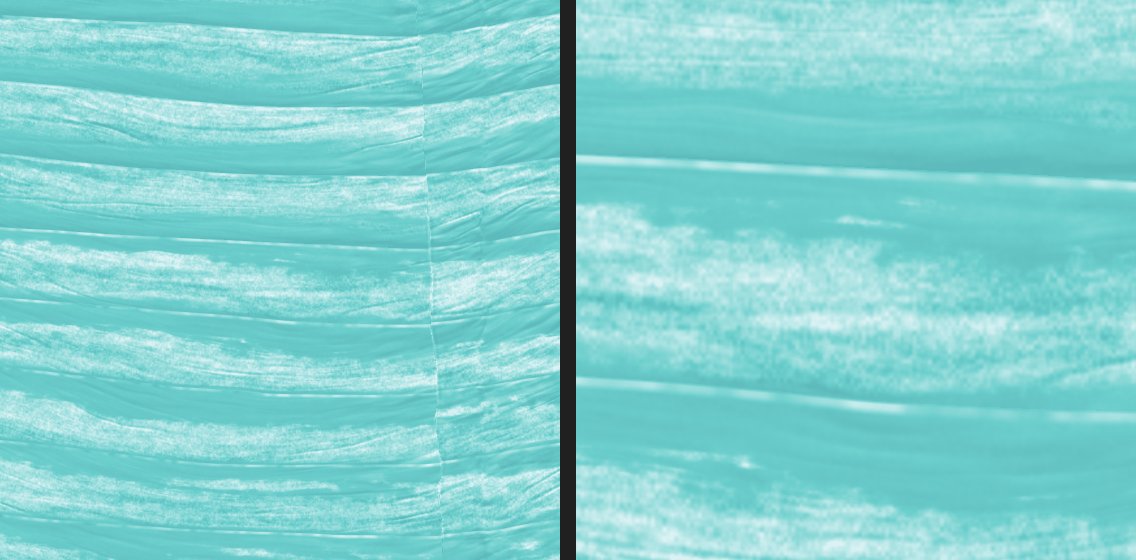
Left, the full canvas; right, a detail of the centre.
Write a three.js fragment shader that draws this texture.

```glsl
// Draped turquoise satin: sagging horizontal folds with silvery sheen bands,
// wrinkles from stretched noise contours, a grainy weave, and two puckered
// vertical seams whose crumpled facets come from cellular noise.
varying vec2 vUv;

const vec3 DEEP = vec3(0.37, 0.735, 0.74);
const vec3 TEAL = vec3(0.42, 0.81, 0.80);
const vec3 SILVER = vec3(0.80, 0.93, 0.935);
const float FOLD_PITCH = 0.128;

float hash(vec2 p) {
  vec3 q = fract(vec3(p.xyx) * 0.1031);
  q += dot(q, q.yzx + 33.33);
  return fract((q.x + q.y) * q.z);
}

float noise(vec2 p) {
  vec2 cell = floor(p), f = fract(p);
  f = f * f * (3.0 - 2.0 * f);
  float low = mix(hash(cell), hash(cell + vec2(1.0, 0.0)), f.x);
  float high = mix(hash(cell + vec2(0.0, 1.0)), hash(cell + 1.0), f.x);
  return mix(low, high, f.y);
}

float fbm(vec2 p) {
  float sum = 0.0, amp = 0.53;
  for (int i = 0; i < 4; i++) {
    sum += amp * noise(p);
    p = p * 2.03 + vec2(17.1, 9.7);
    amp *= 0.5;
  }
  return sum;
}

// Distance to the nearest cell point
float cellular(vec2 p) {
  float nearest = 4.0;
  for (int k = 0; k < 9; k++) {
    vec2 cell = floor(p) + vec2(mod(float(k), 3.0), floor(float(k) / 3.0)) - 1.0;
    nearest = min(nearest, length(cell + vec2(hash(cell), hash(cell + 57.0)) - p));
  }
  return nearest;
}

// Sharp-valleyed height, and its shading when lit from above
float wrinkleHeight(vec2 p) {
  return abs(noise(p) + 0.5 * noise(p * 2.1 + 31.0) - 0.75);
}
float wrinkleLight(vec2 p) {
  return wrinkleHeight(p + vec2(0.0, 0.22)) - wrinkleHeight(p);
}

// Thin crease along a noise contour: shadow with a glint under it
float contour(vec2 p, float width) {
  return 1.0 - smoothstep(0.0, width, abs(noise(p) - 0.5));
}
float pinch(vec2 p) {
  float strength = smoothstep(0.3, 0.65, noise(p * vec2(0.9, 0.5) + 43.0));
  return strength * (0.8 * contour(p - vec2(0.0, 0.13), 0.11) - contour(p, 0.13));
}

// How far a fold hangs below its left end
float sag(float x) {
  return 0.042 * sin(2.1 * x) - 0.032 * smoothstep(0.74, 1.05, x);
}

void main() {
  float x = vUv.x, down = 1.0 - vUv.y;

  // Seams and the puckered region around them
  float jitter = 0.008 * (noise(vec2(down * 24.0, 4.0)) - 0.5);
  float seam = x - 0.745 - 0.048 * down - jitter;
  float sideA = smoothstep(-0.0012, 0.0012, seam);
  float sideB = smoothstep(-0.012, 0.012, x - 0.862 + jitter);
  float between = sideA * (1.0 - sideB);
  float pucker = smoothstep(0.5, 0.78, x);

  // Fold space: phase runs from 0 under one crease to 1 above the next
  float wander = fbm(vec2(x * 2.5, down * 5.0)) - 0.5;
  float drape = down - sag(x) + 0.018 * wander + 0.003 * sin(6.0 * x + 11.0 * down);
  float fold = (drape - 0.02) / FOLD_PITCH + 0.02 * between;
  float id = floor(fold), phase = fract(fold);
  float lower = smoothstep(1.5, 3.5, id);

  // Long streaks, cloudy bloom and woven grain
  vec2 cloth = vec2(x + 0.3 * sideA + 0.06 * sideB, drape + 0.045 * wander);
  vec2 fan = cloth + vec2(0.0, 0.3 * (x - 0.45) * (x - 0.45));
  float streak = smoothstep(0.27, 0.73, fbm(cloth * vec2(4.5, 44.0)));
  float bloom = fbm(vUv * vec2(60.0, 90.0)) - 0.5;
  float weave = noise(vUv * vec2(430.0, 350.0)) + noise(vUv * vec2(230.0, 250.0) + 9.0) - 1.0;

  // Sheen band: near the top of upper folds, near the bottom of lower ones
  float start = mix(-0.04, 0.36, lower) + 0.12 * (hash(vec2(id, 3.0)) - 0.5);
  float ragged = phase + 0.26 * (streak - 0.5) + 0.2 * bloom;
  float band = smoothstep(start - 0.07, start + 0.07, ragged);
  band *= 1.0 - smoothstep(start + 0.54, start + 0.76, ragged);
  band *= smoothstep(0.0, 0.05, phase) * (1.0 - smoothstep(0.94, 1.0, phase));
  float gloss = 0.85 + 0.35 * hash(vec2(id, 8.0)) + 0.35 * smoothstep(0.84, 0.95, x);
  float light = -0.12 + 0.14 * streak + band * gloss * (0.30 + 0.40 * streak);
  light += (0.08 + 0.65 * band) * bloom + (0.04 + 0.32 * band) * weave;

  // Wrinkles: long on the left, shorter and fanned out near the seams
  float relief = wrinkleLight(cloth * vec2(3.5, 38.0)) + wrinkleLight(fan * vec2(8.0, 90.0));
  light += (0.25 + 0.4 * band) * relief;
  light += 0.9 * pucker * wrinkleLight(fan * vec2(9.0, 46.0) + 70.0);
  light += (0.14 + 0.34 * band) * pinch(cloth * vec2(2.6, 30.0) + 5.0);
  light += (0.14 + 0.30 * band + 0.22 * pucker) * pinch(fan * vec2(5.5, 36.0) + 90.0);

  // Crumpled facets and bright flecks near the seams
  float crumple = pucker * smoothstep(0.4, 0.7, noise(cloth * vec2(7.0, 18.0) + 20.0));
  light += 0.6 * crumple * (0.42 - cellular((cloth + 0.03 * bloom) * vec2(17.0, 46.0)));
  light += 0.28 * pucker * smoothstep(0.58, 0.72, fbm(fan * vec2(9.0, 40.0) + 60.0));

  // Creases: shadow above, broken silver edge below
  float edge = smoothstep(0.0, 0.016, phase) * (1.0 - smoothstep(0.025, 0.065, phase));
  float broken = noise(vec2(x * 14.0, id * 5.0)) + 0.8 * noise(vec2(x * 90.0, id * 7.0));
  light += edge * (0.75 * broken - 0.25);
  light -= smoothstep(0.84, 1.0, phase) * mix(0.3, 0.12, lower) + 0.06 * between;

  // Seam: a broken pale thread with a shadow beside it
  float stitched = smoothstep(0.37, 0.40, down) * smoothstep(0.3, 0.8, noise(vec2(down * 40.0, 2.0)));
  light += 0.35 * stitched * (1.0 - smoothstep(0.001, 0.004, abs(seam)));
  light -= 0.20 * stitched * (1.0 - smoothstep(0.001, 0.005, abs(seam - 0.005)));

  vec3 color = mix(TEAL, SILVER, clamp(light, 0.0, 1.15));
  gl_FragColor = vec4(mix(color, DEEP, clamp(-2.6 * light, 0.0, 1.0)), 1.0);
}
```
